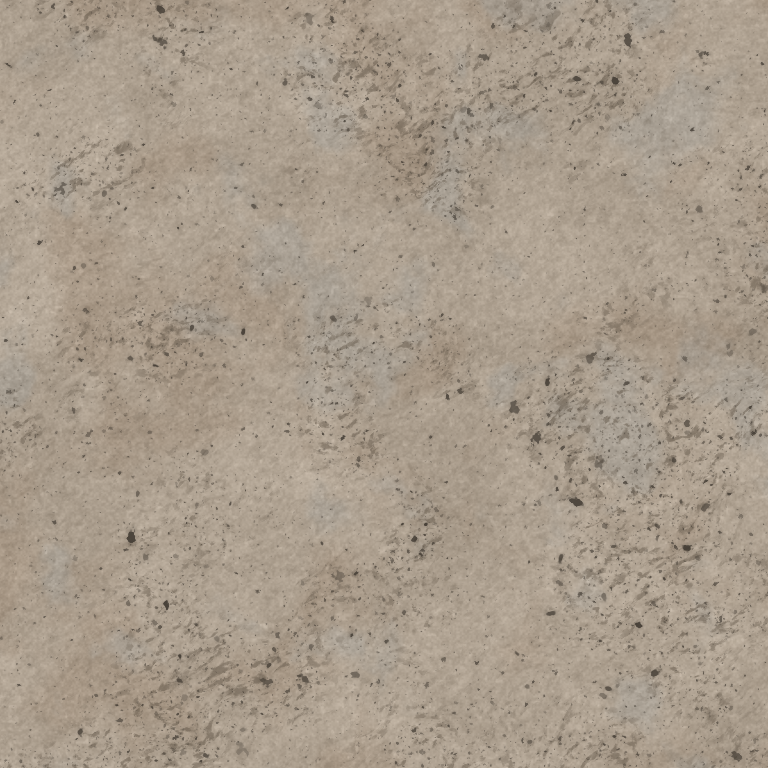
Write a Shadertoy shader that draws this texture.

```glsl
// Weathered beige stone: soft warm and cool mottling under a gritty grain,
// with loosely clustered dark pits scattered in jittered cells of four sizes
// and fine, broken, slanting stains made from stretched, thresholded noise.

vec2 hash2(vec2 cell, float seed) {
    uvec2 q = uvec2(ivec2(cell) + 4096) * uvec2(1597u, 3812u) + uint(seed) * 7919u;
    q = q * 1664525u + 1013904223u;
    q.x += q.y * 1664525u;
    q.y += q.x * 1664525u;
    q ^= q >> 16u;
    q.x += q.y * 1664525u;
    q.y += q.x * 1664525u;
    q ^= q >> 16u;
    return vec2(q & 65535u) / 65535.0;
}

float noise(vec2 p, float seed) {
    vec2 i = floor(p), f = fract(p);
    f = f * f * (3.0 - 2.0 * f);
    float low = mix(hash2(i, seed).x, hash2(i + vec2(1, 0), seed).x, f.x);
    float high = mix(hash2(i + vec2(0, 1), seed).x, hash2(i + vec2(1, 1), seed).x, f.x);
    return mix(low, high, f.y);
}

float fbm(vec2 p, float seed) {
    float sum = 0.0, amplitude = 0.5;
    for (int k = 0; k < 5; k++) {
        sum += amplitude * noise(p, seed + float(k));
        p = mat2(1.6, 1.2, -1.2, 1.6) * p + 3.7;
        amplitude *= 0.5;
    }
    return sum / 0.97;
}

mat2 rotation(float angle) {
    float c = cos(angle), s = sin(angle);
    return mat2(c, -s, s, c);
}

// Where pits and stains gather, from 0 to 1
float clusterMask(vec2 p) {
    return smoothstep(0.38, 0.70, fbm(p * 9.0, 11.0));
}

// Darkness of one layer of ragged, slightly elongated pits
float pits(vec2 p, float cells, float sparse, float crowded, float seed, float pixel) {
    vec2 home = floor(p * cells);
    float wobble = noise(p * cells * 5.0, seed + 5.0) + 0.6 * noise(p * cells * 11.0, seed + 6.0) - 0.8;
    float dark = 0.0;
    for (int y = -1; y <= 1; y++)
    for (int x = -1; x <= 1; x++) {
        vec2 cell = home + vec2(x, y);
        vec2 pick = hash2(cell, seed);
        vec2 center = cell + 0.1 + 0.8 * hash2(cell, seed + 1.0);
        if (pick.x > mix(sparse, crowded, clusterMask(center / cells))) continue;
        vec2 form = hash2(cell, seed + 2.0);
        vec2 d = rotation(0.5 + 2.8 * (form.x - 0.5)) * (p * cells - center);
        d *= vec2(0.85, 1.0 + 0.45 * form.y);
        float radius = mix(0.09, 0.22, pick.y * pick.y);
        float edge = length(d) - radius * (1.0 + 1.1 * wobble);
        float soft = max(0.8 * pixel * cells, 0.04);
        float core = 1.0 - smoothstep(-soft, soft, edge);
        float halo = 0.20 * exp(-max(edge, 0.0) / (0.6 * radius));
        dark = max(dark, max(core, halo) * mix(0.35, 1.0, form.y));
    }
    return dark;
}

void mainImage(out vec4 fragColor, in vec2 fragCoord) {
    float pixel = 1.0 / iResolution.y;
    vec2 p = fragCoord * pixel;
    vec2 warp = vec2(fbm(p * 9.0, 21.0), fbm(p * 9.0, 31.0)) - 0.5;
    vec2 q = p + 0.05 * warp;
    float cluster = clusterMask(p);

    // Mottled base with faint brown and grey patches
    float cloud = fbm(q * 5.0, 41.0) - 0.5;
    float patches = fbm(q * 16.0, 51.0) - 0.5;
    vec3 color = vec3(0.683, 0.631, 0.567) + 0.07 * cloud + 0.08 * patches;
    float warm = smoothstep(0.50, 0.76, fbm(q * 9.0, 61.0));
    float cool = smoothstep(0.54, 0.76, fbm(q * 12.0, 71.0));
    color = mix(color, vec3(0.60, 0.52, 0.44), 0.36 * warm);
    color = mix(color, vec3(0.65, 0.635, 0.605), 0.50 * cool);

    // Gritty grain, partly drawn out along the slant
    vec2 slant = rotation(0.55) * q;
    float grain = noise(p * 430.0, 81.0) + noise(p * 230.0, 82.0) - 1.0;
    float brushed = fbm(slant * vec2(70.0, 160.0), 91.0) - 0.5;
    color += 0.048 * grain + 0.08 * brushed;

    // Fine broken stains along the slant
    float flecks = fbm(slant * vec2(95.0, 150.0), 101.0);
    float stain = smoothstep(0.56, 0.76, flecks) * mix(0.15, 0.75, cluster);
    float scuff = smoothstep(0.58, 0.74, fbm(slant * vec2(32.0, 55.0), 111.0));
    stain = max(stain, 0.8 * scuff * cluster * smoothstep(0.42, 0.66, flecks));
    color = mix(color, vec3(0.39, 0.345, 0.29), 0.70 * stain);

    // Pits from dust specks to open holes
    float dark = 0.55 * pits(p, 190.0, 0.08, 0.32, 121.0, pixel);
    dark = max(dark, 0.72 * pits(p, 115.0, 0.06, 0.34, 126.0, pixel));
    dark = max(dark, 0.82 * pits(p, 68.0, 0.04, 0.32, 131.0, pixel));
    dark = max(dark, 0.90 * pits(p, 31.0, 0.01, 0.20, 141.0, pixel));
    color = mix(color, vec3(0.24, 0.215, 0.185), dark);

    // Sparse pale mineral grains
    float pale = smoothstep(0.80, 0.95, noise(p * 150.0, 151.0));
    color += 0.035 * pale * (1.0 - dark);

    fragColor = vec4(color, 1.0);
}
```
